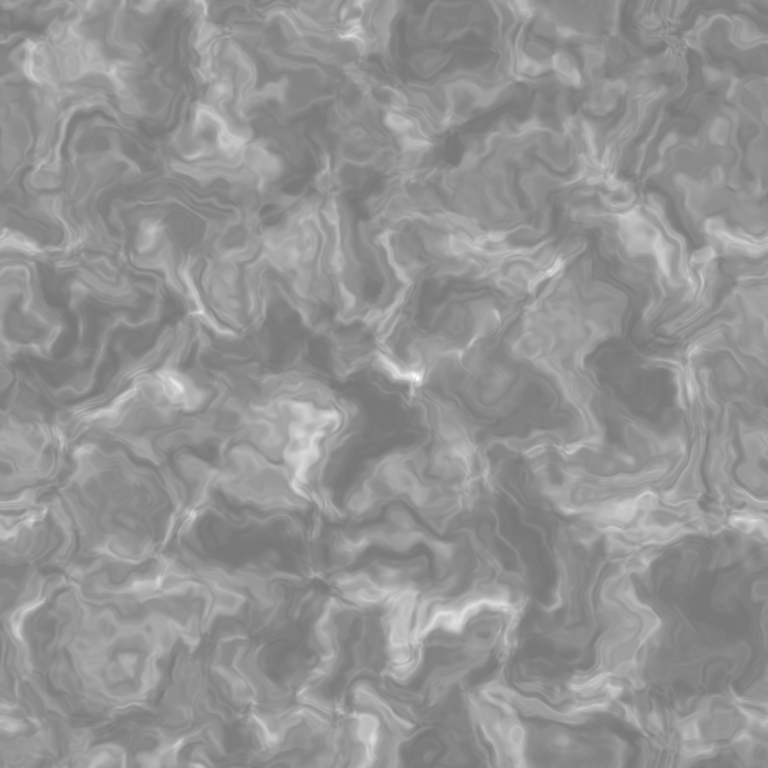
Reproduce this texture procedurally as a Shadertoy shader.

```glsl
// Integer hash: a cell and a seed give a vector in -1..1
vec2 hashVector(vec2 cell, float seed) {
    uvec3 v = uvec3(cell, seed) * 1664525u + 1013904223u;
    v.x += v.y * v.z; v.y += v.z * v.x; v.z += v.x * v.y;
    v ^= v >> 16u;
    v.x += v.y * v.z; v.y += v.z * v.x;
    return vec2(v.xy >> 16u) / 32767.5 - 1.0;
}

float cornerSlope(vec2 cell, vec2 corner, vec2 local, float cells, float seed) {
    return dot(hashVector(mod(cell + corner, cells), seed), local - corner);
}

// Gradient noise that wraps after a whole number of cells
float tileNoise(vec2 uv, float cells, float seed) {
    vec2 p = uv * cells;
    vec2 cell = floor(p);
    vec2 f = p - cell;
    vec2 fade = f * f * f * (f * (f * 6.0 - 15.0) + 10.0);
    float low = mix(cornerSlope(cell, vec2(0, 0), f, cells, seed),
                    cornerSlope(cell, vec2(1, 0), f, cells, seed), fade.x);
    float high = mix(cornerSlope(cell, vec2(0, 1), f, cells, seed),
                     cornerSlope(cell, vec2(1, 1), f, cells, seed), fade.x);
    return mix(low, high, fade.y);
}

float layeredNoise(vec2 uv, float cells, int octaves, float gain, float seed) {
    float sum = 0.0;
    float amplitude = 1.0;
    for (int i = 0; i < octaves; i++) {
        sum += amplitude * tileNoise(uv, cells, seed + float(i));
        cells *= 2.0;
        amplitude *= gain;
    }
    return sum;
}

// Folded noise: narrow valleys with slightly rounded bottoms
float creases(vec2 uv, float cells, int octaves, float gain, float softness, float seed) {
    float sum = 0.0;
    float amplitude = 1.0;
    for (int i = 0; i < octaves; i++) {
        float n = tileNoise(uv, cells, seed + float(i));
        sum += amplitude * sqrt(n * n + softness * softness);
        cells *= 2.0;
        amplitude *= gain;
    }
    return sum;
}

// Uneven stretching leaves calm patches between crumpled folds
vec2 crumple(vec2 uv, float cells, float strength, float seed) {
    return uv + strength * vec2(layeredNoise(uv, cells, 4, 0.5, seed),
                                layeredNoise(uv, cells, 4, 0.5, seed + 10.0));
}

// Mid grey with highlights reaching further than shadows
float greyTone(float relief, float midGrey, float contrast, float highlight) {
    return midGrey + contrast * relief + highlight * relief * relief;
}

void mainImage(out vec4 fragColor, in vec2 fragCoord) {
    vec2 uv = fragCoord / iResolution.xy;
    vec2 folded = crumple(uv, 6.0, 0.15, 11.0);

    float body = layeredNoise(folded, 8.0, 4, 0.6, 41.0);
    float darkFolds = creases(folded, 12.0, 3, 0.6, 0.02, 61.0);
    float brightFolds = creases(folded, 13.0, 3, 0.6, 0.02, 81.0);
    float relief = 3.6 * body + 3.4 * (darkFolds - brightFolds);

    float grey = greyTone(relief, 0.571, 0.06, 0.009);
    fragColor = vec4(vec3(clamp(grey, 0.0, 1.0)), 1.0);
}
```
